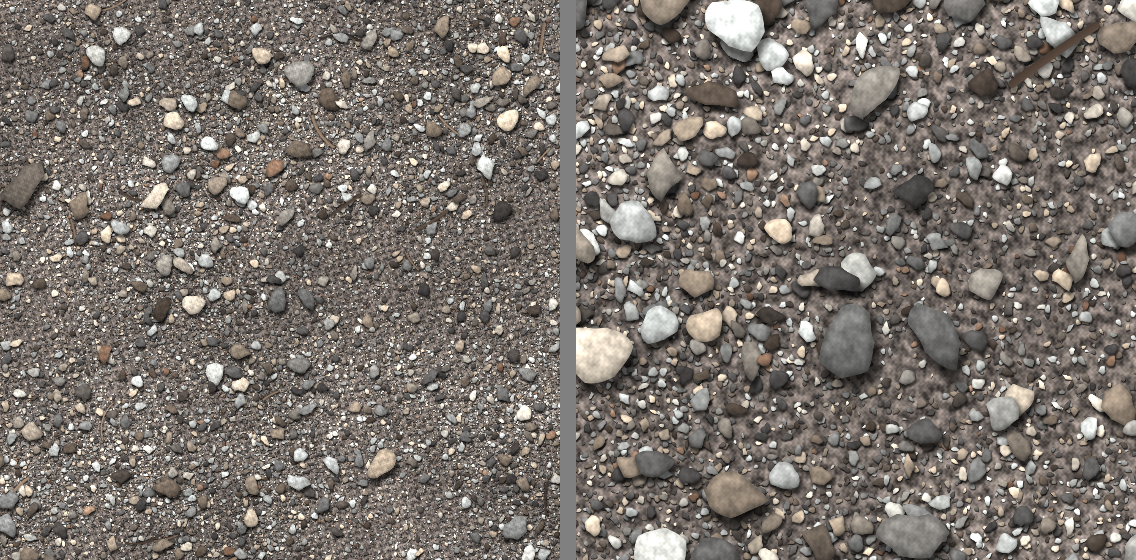
Left: the whole. Right: its middle third, enlarged.
Give the GLSL for this texture, as a WebGL 1 fragment shader.

```glsl
precision highp float;
// Gravelly soil: dark crumbs from layered sines, covered by scattered stones.
// Each stone layer is a jittered cell grid of faceted pebbles with a lit dome
// and a soft shadow; layers run from fine grit to large stones, plus twigs.
uniform vec2 u_resolution;

const float TAU = 6.2831853;
const vec2 LIGHT = vec2(-0.32, 0.95);

vec4 hash4(vec3 p) {
  vec4 q = fract(p.xyzx * vec4(0.1031, 0.1030, 0.0973, 0.1099));
  q += dot(q, q.wzxy + 33.33);
  return fract((q.xxyz + q.yzzw) * q.zywx);
}

mat2 rotation(float angle) {
  float c = cos(angle), s = sin(angle);
  return mat2(c, s, -s, c);
}

float layeredSines(vec2 p) {
  float sum = 0.0, amplitude = 0.5;
  for (int i = 0; i < 5; i++) {
    p = mat2(0.8, 0.6, -0.6, 0.8) * p * 1.6 + 1.7;
    sum += amplitude * sin(p.x + 1.5 * sin(p.y));
    amplitude *= 0.75;
  }
  return sum;
}

// Rounded polygon measure: 1 on the outline, less inside
float stoneShape(vec2 p, vec4 h) {
  float angle = atan(p.y, p.x + 1e-5);
  float facet = TAU / (4.0 + floor(4.0 * h.x));
  float turn = mod(angle + h.y * TAU, facet) - 0.5 * facet;
  float dist = length(p);
  float wobble = 1.0 + 0.12 * sin(2.0 * angle + TAU * h.z) + 0.09 * sin(3.0 * angle + TAU * h.w);
  return mix(dist, 1.1 * dist * cos(turn), 0.4 + 0.55 * h.z) * wobble;
}

vec3 stoneColour(float tone, float tint) {
  vec3 colour = mix(vec3(0.27, 0.25, 0.24), vec3(0.93, 0.91, 0.87), pow(tone, 1.15));
  colour *= mix(vec3(0.95, 0.99, 1.02), vec3(1.05, 0.98, 0.90), smoothstep(0.3, 0.9, tint));
  return mix(colour, vec3(0.50, 0.36, 0.28), 0.65 * step(0.98, tint));
}

vec3 addStones(vec3 colour, vec2 uv, float cells, float chance, float seed) {
  vec2 grid = uv * cells;
  float pixel = cells / u_resolution.y;
  float mottle = 1.0 + 0.14 * layeredSines(uv * 200.0 + seed);
  for (int y = -1; y <= 1; y++) {
    for (int x = -1; x <= 1; x++) {
      vec2 cell = floor(grid) + vec2(float(x), float(-y));
      vec4 place = hash4(vec3(cell, seed));
      float crowding = 1.0 + 0.45 * layeredSines(cell / cells * 5.0);
      if (place.z > chance * crowding) continue;

      vec4 look = hash4(vec3(cell, seed + 17.3));
      vec4 form = hash4(vec3(cell, seed + 41.7));
      float radius = mix(0.22, 0.52, pow(place.w, 1.3));
      vec2 offset = (grid - cell - mix(vec2(0.15), vec2(0.85), place.xy)) / radius;
      mat2 turn = rotation(TAU * look.x);
      vec2 stretch = vec2(1.0, 1.0 / mix(0.5, 0.95, look.y));
      float edge = stoneShape(turn * offset * stretch, form);
      float shadowEdge = stoneShape(turn * (offset + 0.3 * LIGHT) * stretch, form);

      // Shadow first, then the lit stone over it
      colour *= 0.38 + 0.62 * smoothstep(0.8, 1.35, shadowEdge);
      float dome = 1.0 + 0.22 * dot(offset, LIGHT) - 0.22 * smoothstep(0.65, 1.05, edge);
      vec3 stone = stoneColour(look.z, look.w) * dome * mottle;
      float blur = 0.55 * pixel / radius;
      colour = mix(stone, colour, smoothstep(1.0 - blur, 1.0 + blur, edge));
    }
  }
  return colour;
}

vec3 addTwigs(vec3 colour, vec2 uv) {
  vec2 grid = uv * 7.0;
  for (int y = -1; y <= 1; y++) {
    for (int x = -1; x <= 1; x++) {
      vec2 cell = floor(grid) + vec2(float(x), float(y));
      vec4 place = hash4(vec3(cell, 91.0));
      vec4 look = hash4(vec3(cell, 97.0));
      if (look.x > 0.4) continue;
      vec2 p = rotation(TAU * place.z) * (grid - cell - place.xy);
      p.y += (place.w - 0.5) * 2.5 * p.x * p.x;
      float reach = mix(0.10, 0.28, look.y);
      float gap = length(vec2(max(abs(p.x) - reach, 0.0), p.y)) - mix(0.008, 0.02, look.z);
      float blur = 5.0 / u_resolution.y;
      vec3 bark = mix(vec3(0.20, 0.16, 0.14), vec3(0.62, 0.52, 0.43), look.w);
      colour *= 0.6 + 0.4 * smoothstep(0.0, 0.03, gap);
      colour = mix(bark * (1.0 + 6.0 * p.y), colour, smoothstep(-blur, blur, gap));
    }
  }
  return colour;
}

void main() {
  vec2 uv = gl_FragCoord.xy / u_resolution.y;

  // Crumbly soil
  float crumbs = layeredSines(uv * 210.0);
  float patches = layeredSines(uv * 6.0 + 3.0);
  vec3 colour = vec3(0.43, 0.395, 0.375) * (1.0 + 0.42 * crumbs);

  // Grit to large stones
  colour = addStones(colour, uv, 205.0, 0.66, 3.0);
  colour = addStones(colour, uv, 125.0, 0.44, 11.0);
  colour = addStones(colour, uv, 74.0, 0.38, 23.0);
  colour = addStones(colour, uv, 43.0, 0.33, 31.0);
  colour = addTwigs(colour, uv);
  colour = addStones(colour, uv, 25.0, 0.22, 47.0);
  colour = addStones(colour, uv, 10.0, 0.10, 59.0);

  // Broad light and dark patches over everything
  colour *= 1.1 * (1.0 + 0.10 * patches);
  gl_FragColor = vec4(clamp(colour, 0.0, 1.0), 1.0);
}
```
